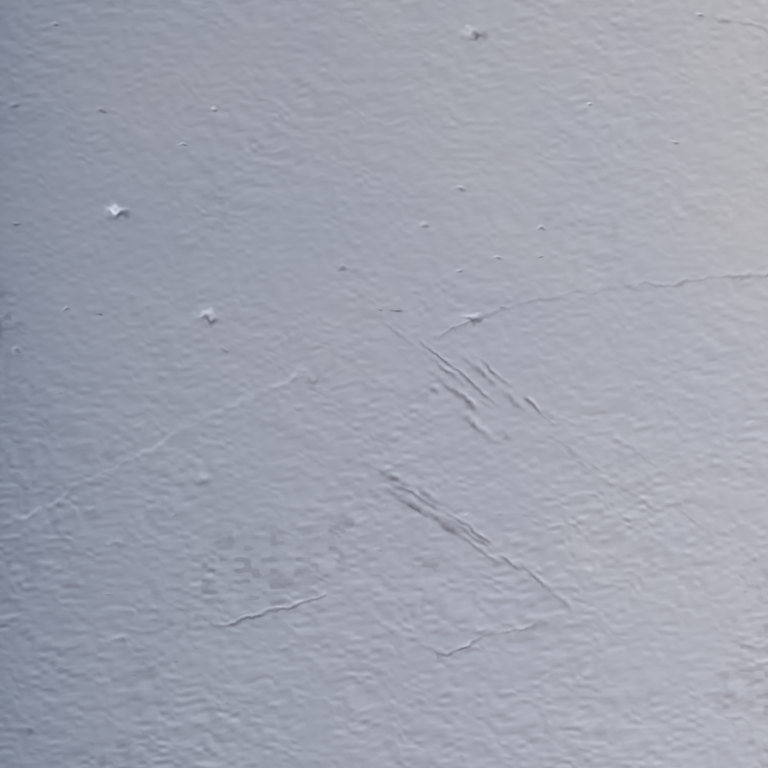
Give the GLSL for this texture, as a WebGL 1 fragment shader.

```glsl
precision highp float;
uniform vec2 u_resolution;

#define SHADE vec3(0.516, 0.548, 0.617)
#define LIGHT vec3(0.698, 0.704, 0.744)
#define WARM_TINT vec3(0.008, 0.000, -0.016)
#define GRAIN_SCALE vec2(92.0, 165.0)
#define GRAIN_DEPTH 0.074
#define SWELL_DEPTH 0.050
#define LINE_WIDTH 0.0024
#define SCRATCH_DEPTH 0.19
#define EDGE_DEPTH 0.16
#define CHIP_DEPTH 0.30

float hash(vec2 p) {
  return fract(sin(dot(p, vec2(127.1, 311.7))) * 43758.5453);
}

float noise(vec2 p) {
  vec2 i = floor(p), f = fract(p);
  f = f * f * (3.0 - 2.0 * f);
  return mix(mix(hash(i), hash(i + vec2(1, 0)), f.x),
             mix(hash(i + vec2(0, 1)), hash(i + vec2(1, 1)), f.x), f.y);
}

float fbm(vec2 p) {
  float sum = 0.0, amp = 0.5;
  for (int i = 0; i < 4; i++) {
    sum += amp * noise(p);
    p = mat2(1.6, 1.2, -1.2, 1.6) * p + 7.3;
    amp *= 0.5;
  }
  return sum;
}

float bell(float x) { return exp(-x * x); }

// 1 between a and b, fading out over the given softness
float span(float x, float a, float b, float soft) {
  return smoothstep(a - soft, a + soft, x) * (1.0 - smoothstep(b - soft, b + soft, x));
}

// Shadow line with a lit lip above it
float groove(float d, float w) {
  return 0.4 * bell((d - 1.9 * w) / w) - bell(d / w);
}

// Surface relief lit from above
float plaster(vec2 p) {
  vec2 g = p * GRAIN_SCALE + 2.5 * fbm(p * 26.0);
  float grain = noise(g) - noise(g + vec2(0.2, 0.8));
  vec2 s = p * vec2(26.0, 50.0);
  float swell = fbm(s) - fbm(s + vec2(0.1, 0.45));
  float rough = 0.55 + 0.5 * smoothstep(0.75, 0.1, p.y + 0.3 * fbm(p * 4.0) - 0.1);
  rough *= 0.6 + 0.85 * noise(p * 15.0 + 40.0);
  return (grain * GRAIN_DEPTH + swell * SWELL_DEPTH) * rough;
}

// Bundle of nearly parallel scrapes
float scratches(vec2 p, float angle, float len, float spread, float bow, float seed) {
  float c = cos(angle), s = sin(angle), sum = 0.0;
  vec2 q = vec2(c * p.x + s * p.y, c * p.y - s * p.x);
  q.y += bow * q.x * q.x + 0.008 * (fbm(q * 60.0 + seed) - 0.47);
  for (int i = 0; i < 6; i++) {
    vec2 id = vec2(float(i), seed);
    float lane = (float(i) / 5.0 - 0.5 + 0.15 * (hash(id) - 0.5)) * spread;
    float mid = (hash(id + 3.1) - 0.5) * len * 0.5;
    float reach = len * (0.25 + 0.25 * hash(id + 5.7));
    float fade = 1.0 - smoothstep(0.3 * reach, reach, abs(q.x - mid));
    float wear = smoothstep(0.1, 0.8, noise(vec2(q.x * 45.0, float(i) * 4.0 + seed)));
    wear *= 0.5 + 0.7 * noise(q * 150.0);
    sum += groove(q.y - lane, LINE_WIDTH * (0.8 + 0.7 * hash(id + 9.2))) * fade * wear;
  }
  return sum;
}

// Borders of the overlapping plaster coats
float coatEdges(vec2 p) {
  float x = p.x, wobble = 0.024 * (fbm(p * 30.0) - 0.47);
  float y = p.y + wobble;
  float wear = (0.15 + 0.85 * noise(p * 30.0)) * (0.5 + 0.8 * noise(p * 110.0));
  float rise = 0.315 + 0.52 * x;
  float shelf = 0.55 + 0.095 * pow(max(x - 0.57, 0.0) / 0.43, 0.45);
  float zigzag = abs(fract((x - 0.28) / 0.29 + 0.5) - 0.5) * 2.0;
  float flake = 0.187 - 0.125 * (x - 0.28) + 0.055 * zigzag;
  float sum = -0.5 * groove(rise - y, LINE_WIDTH * 1.4) * span(x, -0.1, 0.4, 0.07);
  sum += 0.6 * groove(y - shelf, LINE_WIDTH) * span(x, 0.575, 1.1, 0.01);
  float lift = 0.25 + 0.9 * smoothstep(0.4, 0.6, fract((x - 0.28) / 0.29 + 0.5));
  sum += lift * groove(y - flake, LINE_WIDTH) * span(x, 0.2, 0.71, 0.02);
  sum += groove(y - 0.98 + 0.35 * (x - 0.93), LINE_WIDTH) * span(x, 0.935, 1.1, 0.01);
  return sum * wear;
}

// Raised crumbs, bright on top and dark beneath
float chips(vec2 p, float cells, float chance) {
  vec2 id = floor(p * cells), seed = id + cells;
  float size = mix(0.06, 0.12, hash(seed + 4.4));
  vec2 q = fract(p * cells) - 0.3 - 0.4 * vec2(hash(seed + 1.3), hash(seed + 2.6));
  q += 0.09 * (vec2(noise(p * 120.0), noise(p * 120.0 + 31.0)) - 0.5);
  q /= size * vec2(1.0, 0.45);
  float cap = exp(-dot(q, q));
  vec2 below = q + vec2(-0.5, 1.3);
  float shadow = exp(-dot(below, below) * 1.4);
  return step(hash(seed), chance) * (cap * hash(seed + 6.1) - 0.85 * shadow);
}

void main() {
  vec2 p = gl_FragCoord.xy / u_resolution;

  // Light falling off toward the left
  float cloud = fbm(p * vec2(5.0, 7.0)) - 0.47;
  float glow = pow(p.x, 0.68) + 0.16 * cloud - 0.08 * exp(-p.x * 14.0);
  vec3 color = mix(SHADE, LIGHT, glow);
  color += WARM_TINT * smoothstep(0.3, 1.3, p.y + 0.4 * (p.x - 0.5) + cloud);

  // Surface, scrapes, coat borders and crumbs
  float relief = plaster(p);
  float scrape = scratches(p - vec2(0.62, 0.49), -0.70, 0.25, 0.065, 0.2, 1.0);
  scrape += 0.8 * scratches(p - vec2(0.59, 0.32), -0.56, 0.34, 0.022, 0.5, 8.0);
  scrape += 0.3 * scratches(p - vec2(0.82, 0.37), -0.62, 0.26, 0.07, 0.1, 15.0);
  relief += scrape * SCRATCH_DEPTH + coatEdges(p) * EDGE_DEPTH;
  float upper = 0.3 + 0.7 * smoothstep(0.45, 0.65, p.y);
  relief += CHIP_DEPTH * upper * (chips(p, 9.0, 0.2) + 0.6 * chips(p + 0.37, 19.0, 0.08));

  // Smudges of fine dark specks
  float smudge = smoothstep(0.56, 0.75, fbm(p * 7.0 + 19.0));
  relief -= 0.07 * smudge * smoothstep(0.5, 0.85, noise(p * vec2(90.0, 140.0)));

  color += max(relief, 0.0) + min(relief, 0.0) * vec3(0.92, 1.0, 1.03);
  gl_FragColor = vec4(clamp(color, 0.0, 1.0), 1.0);
}
```
